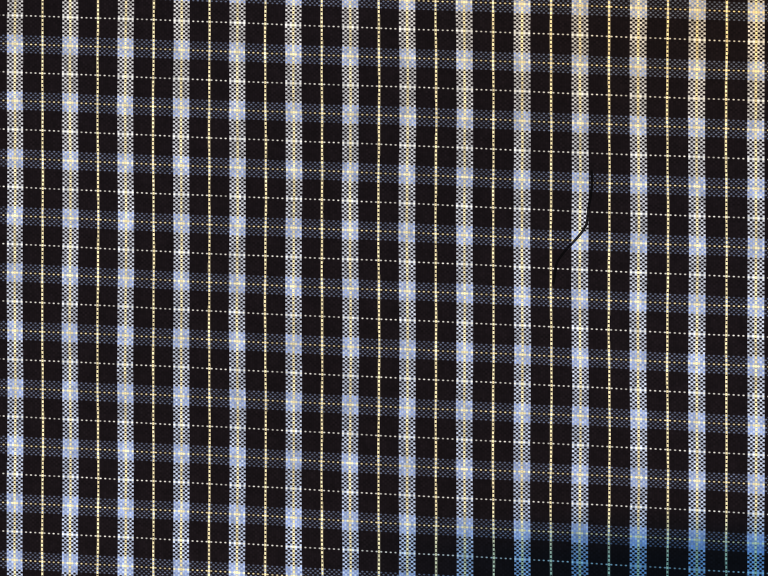
Reproduce this texture procedurally as a Shadertoy shader.

```glsl
const vec3 BLACK = vec3(0.105, 0.085, 0.095);
const vec3 CREAM = vec3(0.98, 0.91, 0.70);

// Layered sines: slow, irregular drift in -1..1
float drift(vec2 p) {
    return 0.5 * sin(p.x * 3.1 + 2.0 * sin(p.y * 1.7))
         + 0.3 * sin(p.y * 5.3 + p.x * 2.3)
         + 0.2 * sin(p.x * 11.0 - p.y * 7.0);
}

float cellHash(vec2 id) {
    return fract(sin(dot(id, vec2(12.99, 78.23))) * 4375.85);
}

// Distance in yarns from the middle of the nearest band
float yarnIndex(float id, float count) {
    return abs(mod(id + 0.5 * count, count) - 0.5 * count);
}

// Fabric coordinates in repeats, with slanted and slowly widening rows
vec2 fabricCoord(vec2 uv) {
    float t = uv.x * 13.964 - 0.273;
    float row = (1.0 - uv.y - 0.075 - 0.049 * uv.x) / (0.0995 + 0.003 * uv.x);
    vec2 wobble = 0.010 * vec2(drift(uv.yx * 5.0), drift(uv * 4.0 + 2.0));
    return vec2(t - 0.0026 * t * t, row) + wobble;
}

vec3 weave(vec2 uv) {
    vec2 p = fabricCoord(uv) * vec2(24.0, 28.0) + 0.5;
    vec2 id = floor(p);
    vec2 q = fract(p) - 0.5;
    float kx = yarnIndex(id.x, 24.0);
    float ky = yarnIndex(id.y, 28.0);
    bool creamWarp = kx < 0.5 || kx > 11.5;
    bool paleWarp = kx < 3.5;

    // Warp: pale band with cream core, cream line halfway between
    vec3 pale = mix(vec3(0.70, 0.75, 0.85), vec3(0.78, 0.77, 0.76), uv.y);
    vec3 warp = creamWarp ? CREAM : paleWarp ? pale : BLACK;

    // Weft: blue band with cream core, white line halfway between
    vec3 weft = ky < 0.5 ? CREAM : ky < 4.5 ? vec3(0.50, 0.57, 0.77)
              : ky > 13.5 ? vec3(0.92, 0.91, 0.86) : BLACK;

    // The dark warp is dense and shades the weft sunk between its yarns
    if (!paleWarp && !creamWarp)
        weft *= ky > 0.5 && ky < 4.5 ? vec3(0.70, 0.67, 0.60) : vec3(0.86);

    // Round yarns of uneven tone
    vec2 slub = vec2(drift(vec2(id.x * 1.9, p.y * 0.06)),
                     drift(vec2(id.y * 2.3, p.x * 0.05)));
    warp *= (1.08 - 0.9 * q.x * q.x) * (1.0 + 0.10 * slub.x);
    weft *= (1.08 - 0.9 * q.y * q.y) * (1.0 + 0.12 * slub.y);

    // Plain weave: weft shows as a soft oval in every second cell
    float radius = creamWarp ? 0.34 : paleWarp ? 0.50 : 0.46;
    float oval = length(q * vec2(0.85, 1.1));
    float over = step(0.5, mod(id.x + id.y, 2.0));
    over *= 1.0 - smoothstep(radius - 0.08, radius + 0.08, oval);
    return mix(warp, weft, over) * (0.90 + 0.20 * cellHash(id));
}

// Dark loose thread lying on the cloth
float looseThread(vec2 uv) {
    float v = 1.0 - uv.y;
    float s = clamp((v - 0.38) / 0.085, 0.0, 1.0);
    float x = 0.768 - 0.047 * s * s * (3.0 - 2.0 * s) + 0.003 * sin(v * 45.0);
    float slope = 3.3 * s * (1.0 - s);
    float d = abs(uv.x - x) / sqrt(1.0 + slope * slope);
    float span = smoothstep(0.29, 0.30, v) * (1.0 - smoothstep(0.49, 0.50, v));
    return span * (1.0 - smoothstep(0.0008, 0.0024, d));
}

void mainImage(out vec4 fragColor, in vec2 fragCoord) {
    // Supersampled cloth with a slightly wide footprint
    vec3 color = vec3(0.0);
    for (int i = 0; i < 25; i++) {
        vec2 offset = (vec2(i % 5, i / 5) + 0.5) / 5.0 - 0.5;
        color += weave((fragCoord + 1.3 * offset) / iResolution.xy) / 25.0;
    }

    vec2 uv = fragCoord / iResolution.xy;
    color = mix(color, vec3(0.04, 0.035, 0.04), 0.85 * looseThread(uv));

    // Warm light at the upper right, cool shadow at the lower right
    float warm = smoothstep(0.4, 1.0, uv.x) * smoothstep(0.65, 1.0, uv.y);
    float shade = smoothstep(0.35, 0.8, uv.x) * (1.0 - smoothstep(0.02, 0.13, uv.y));
    color *= mix(vec3(1.0), vec3(1.08, 1.0, 0.86), warm);
    color *= mix(vec3(1.0), vec3(0.40, 0.62, 0.80), shade);
    color *= 1.0 + 0.05 * drift(uv * 2.0);
    fragColor = vec4(color, 1.0);
}
```
